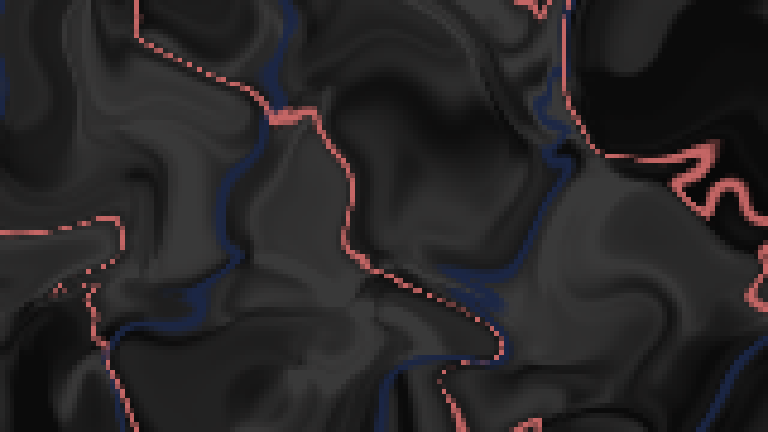
This background is drawn by a WebGL 2 fragment shader. Its source:

```glsl
#version 300 es
precision highp float;
// Dark marbled smoke on a coarse mosaic, veined with coral and navy lines.
// Each mosaic cell is sampled once: its centre is pushed through repeated
// noise warps, then read as layered grey noise and as two sets of stripes.

uniform vec2 u_resolution;
out vec4 outColor;

const float CELL_ROWS = 90.0;
const vec3 CORAL = vec3(0.77, 0.40, 0.395);
const vec3 NAVY = vec3(0.105, 0.15, 0.275);

// Unit gradient with a pseudo-random direction per lattice point
vec2 gradientAt(vec2 lattice) {
    vec3 h = fract(lattice.xyx * vec3(0.1031, 0.1030, 0.0973));
    h += dot(h, h.yzx + 33.33);
    float angle = 6.28318 * fract((h.x + h.y) * h.z);
    return vec2(cos(angle), sin(angle));
}

// Gradient noise, centred on zero
float noise(vec2 p) {
    vec2 i = floor(p);
    vec2 f = p - i;
    vec2 u = f * f * f * (f * (f * 6.0 - 15.0) + 10.0);
    vec2 e = vec2(1.0, 0.0);
    float bottom = mix(dot(gradientAt(i), f),
                       dot(gradientAt(i + e), f - e), u.x);
    float top = mix(dot(gradientAt(i + e.yx), f - e.yx),
                    dot(gradientAt(i + 1.0), f - 1.0), u.x);
    return mix(bottom, top, u.y);
}

// Folds the plane with successively finer displacements
vec2 warp(vec2 p, float strength) {
    float frequency = 2.7;
    for (int i = 0; i < 3; i++) {
        vec2 q = p * frequency + float(i) * 11.3;
        p += strength / frequency * vec2(noise(q + 40.7), noise(q + 83.2));
        frequency *= 1.6;
    }
    return p;
}

// Distance to the nearest of a family of parallel lines
float stripeDistance(vec2 p, vec2 normal, float period) {
    return abs(fract(dot(p, normal) / period) - 0.5) * period;
}

// Soft line coverage: full inside the core, zero beyond the width
float vein(float dist, float width, float core) {
    return 1.0 - smoothstep(width * core, width, dist);
}

// Keeps a folded line from swelling into blobs or thinning to nothing
float evenWidth(float width, float stretch) {
    return width * stretch / clamp(stretch, 1.1, 3.2);
}

// Streaky grey from three octaves
float smokeTone(vec2 p) {
    float n = noise(p * 3.4 + 5.1) + 0.6 * noise(p * 7.0 + 21.6)
            + 0.25 * noise(p * 14.0 + 57.9);
    return clamp(0.145 + 0.24 * n, 0.045, 0.225);
}

void main() {
    // Centre of the mosaic cell, in units of canvas height
    vec2 p = gl_FragCoord.xy / u_resolution.y;
    vec2 cell = (floor(p * CELL_ROWS) + 0.5) / CELL_ROWS;

    // Warped position and its rate of change along each axis
    float strength = 0.84;
    float delta = 0.2 / CELL_ROWS;
    vec2 folded = warp(cell, strength);
    vec2 slopeX = (warp(cell + vec2(delta, 0.0), strength) - folded) / delta;
    vec2 slopeY = (warp(cell + vec2(0.0, delta), strength) - folded) / delta;

    // Two families of veins, measured across their own normals
    vec2 coralNormal = vec2(0.8, 0.6);
    vec2 navyNormal = vec2(0.95, -0.31);
    float coralStretch = length(vec2(dot(slopeX, coralNormal), dot(slopeY, coralNormal)));
    float navyStretch = length(vec2(dot(slopeX, navyNormal), dot(slopeY, navyNormal)));
    float coralDist = stripeDistance(folded, coralNormal, 0.64);
    float navyDist = stripeDistance(folded, navyNormal, 0.64);
    float swell = clamp(1.0 + 1.6 * noise(cell * 3.0 + 61.4), 0.3, 1.5);
    float coralWidth = evenWidth(0.023 * swell, coralStretch);
    float navyWidth = evenWidth(0.043, navyStretch);

    // Smoke, slightly darker beside the coral veins
    float tone = smokeTone(folded);
    tone *= 1.0 - 0.3 * vein(coralDist, 0.06, 0.2);
    vec3 color = tone * vec3(1.0, 0.99, 0.99);

    color = mix(color, NAVY, 0.95 * vein(navyDist, navyWidth, 0.15));
    color = mix(color, CORAL, vein(coralDist, coralWidth, 0.15));
    outColor = vec4(color, 1.0);
}
```
